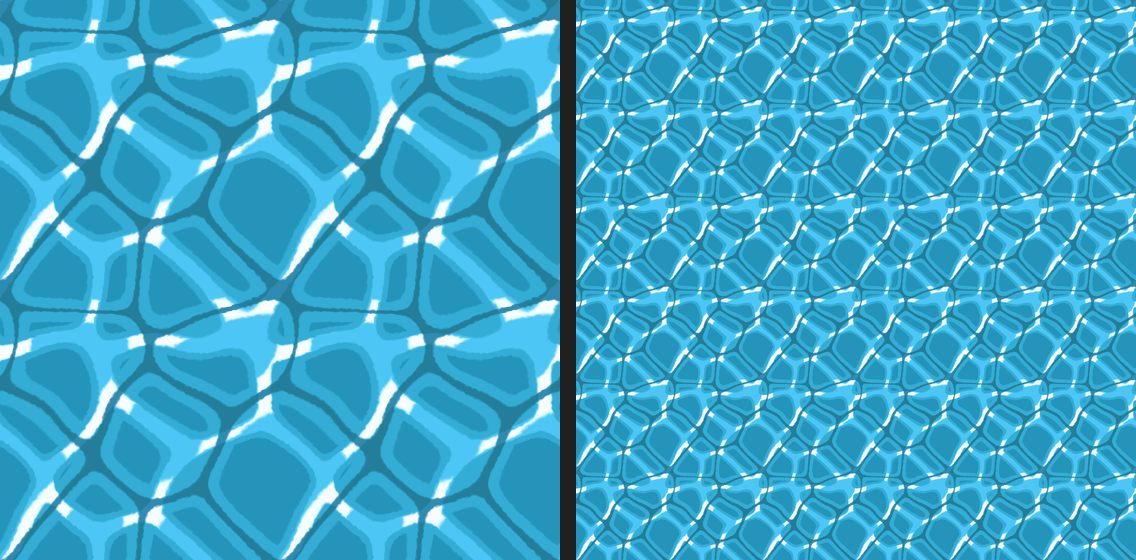
Left, the tile; right, the same tile 3 across and 3 down.
Reproduce this texture procedurally as a three.js fragment shader.

```glsl
// Stylised pool water: rounded blue cells with bright caustic bands and white glints.
varying vec2 vUv;

const float REPEATS = 2.0;      // tiles across and down
const float SOFTNESS = 0.004;   // edge smoothing, in tile units
const float ROUNDING = 0.018;   // corner rounding of the cells

const vec3 GAP_TEAL = vec3(0.14, 0.49, 0.60);
const vec3 GAP_STEEL = vec3(0.18, 0.55, 0.70);
const vec3 CORE_BLUE = vec3(0.14, 0.58, 0.73);
const vec3 RIM_BLUE = vec3(0.20, 0.68, 0.84);
const vec3 BAND_BLUE = vec3(0.30, 0.78, 0.96);
const vec3 GLINT_PALE = vec3(0.85, 0.98, 1.00);
const vec3 GLINT_WHITE = vec3(0.97, 0.99, 0.99);

float hash(vec2 cell, float seed) {
  vec3 h = fract((cell.xyx + seed) * vec3(0.1031, 0.1030, 0.0973));
  h += dot(h, h.yzx + 33.33);
  return fract((h.x + h.y) * h.z);
}

// Value noise that wraps after one tile
float noise(vec2 p, float period, float seed) {
  vec2 cell = floor(p * period);
  vec2 f = fract(p * period);
  f = f * f * (3.0 - 2.0 * f);
  vec2 a = mod(cell, period);
  vec2 b = mod(cell + 1.0, period);
  return mix(mix(hash(a, seed), hash(vec2(b.x, a.y), seed), f.x),
             mix(hash(vec2(a.x, b.y), seed), hash(b, seed), f.x), f.y);
}

vec2 warp(vec2 p, float period, float amount, float seed) {
  vec2 n = vec2(noise(p, period, seed), noise(p, period, seed + 17.0));
  return p + amount * (n - 0.5);
}

// Staggered lattice of two columns and three rows: xy is the centre, z the weight
vec3 cellSite(float index) {
  float col = mod(index, 2.0);
  float row = floor(index / 2.0);
  float stagger = row * (2.0 - row);
  float x = 0.285 + 0.5 * col - 0.045 * col * row + stagger * (0.30 - 0.045 * col);
  float y = 0.70 - 0.32 * row + (col - 0.5) * (0.02 - 0.14 * stagger - 0.03 * row);
  return vec3(x, y, 0.03 * stagger * col);
}

vec3 wrappedSite(int i, int copy) {
  float k = float(copy);
  vec2 offset = vec2(mod(k, 3.0), floor(k / 3.0)) - 1.0;
  return cellSite(float(i)) + vec3(offset, 0.0);
}

float power(vec2 p, vec3 site) {
  vec2 d = p - site.xy;
  return dot(d, d) - site.z;
}

// Distance to the border of the weighted cell around p, with rounded corners
float borderDistance(vec2 p) {
  p = fract(p);
  vec3 home = vec3(0.0);
  float best = 1e3;
  for (int i = 0; i < 6; i++) {
    for (int copy = 0; copy < 9; copy++) {
      vec3 site = wrappedSite(i, copy);
      float reach = power(p, site);
      if (reach < best) { best = reach; home = site; }
    }
  }
  float sum = 1e-12;
  for (int i = 0; i < 6; i++) {
    for (int copy = 0; copy < 9; copy++) {
      vec3 site = wrappedSite(i, copy);
      float gap = distance(site.xy, home.xy);
      if (gap > 0.01) sum += exp(-(power(p, site) - best) / (2.0 * gap * ROUNDING));
    }
  }
  return -ROUNDING * log(sum);
}

float above(float value, float limit) {
  return smoothstep(limit - SOFTNESS, limit + SOFTNESS, value);
}

void main() {
  vec2 p = vUv * REPEATS;

  // Slightly ragged outlines
  vec2 rough = warp(p, 96.0, 0.005, 5.0);

  // Cell outlines, and a shifted net of light seen through them
  float edge = borderDistance(warp(rough, 5.0, 0.06, 2.0));
  float band = borderDistance(warp(rough, 4.0, 0.10, 41.0) + vec2(0.13, 0.10));

  // Core, rim and light bands
  float core = above(min(edge, band), 0.048);
  vec3 color = mix(RIM_BLUE, CORE_BLUE, core);
  color = mix(BAND_BLUE, color, above(band, 0.024));

  // Glints where a light band meets a cell outline
  float size = 0.012 * (noise(p, 6.0, 73.0) - 0.5);
  float glint = max(band - 0.016, 0.6 * (edge - 0.052)) - size;
  color = mix(GLINT_PALE, color, above(glint, 0.003));
  color = mix(GLINT_WHITE, color, above(glint, -0.001));

  // Dark channels of varying width between the cells
  float channel = 0.006 + 0.010 * noise(p, 4.0, 91.0);
  vec3 channelColor = mix(GAP_STEEL, GAP_TEAL, above(band, 0.020));
  color = mix(channelColor, color, above(edge, channel));

  gl_FragColor = vec4(color, 1.0);
}
```
